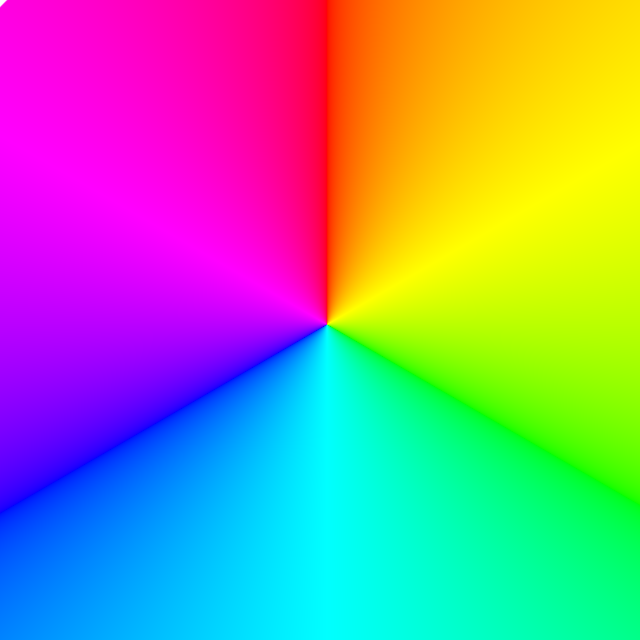
A WebGL 2 fragment shader for this background:

```glsl
#version 300 es
precision highp float;

#define CENTER vec2(0.511, 0.493)
#define RADIUS 0.712
#define GAMMA 2.2
#define PAPER vec3(1.0)

uniform vec2 u_resolution;
out vec4 outColor;

const float TAU = 6.2831853;

// Fully saturated hue in linear light: 0 red, 1/3 green, 2/3 blue
vec3 hueToLinear(float hue) {
    vec3 phase = fract(hue + vec3(0.0, 2.0, 1.0) / 3.0);
    return clamp(abs(phase * 6.0 - 3.0) - 1.0, 0.0, 1.0);
}

void main() {
    float side = min(u_resolution.x, u_resolution.y);
    vec2 canvas = (gl_FragCoord.xy - 0.5 * u_resolution) / side + 0.5;
    vec2 offset = canvas - CENTER;

    // Hue runs clockwise from straight up
    float hue = fract(atan(offset.x, offset.y) / TAU);
    vec3 wheel = pow(hueToLinear(hue), vec3(1.0 / GAMMA));

    // Smooth rim of the disc
    float pixel = 1.0 / side;
    float rim = smoothstep(-pixel, pixel, length(offset) - RADIUS);

    outColor = vec4(mix(wheel, PAPER, rim), 1.0);
}
```
